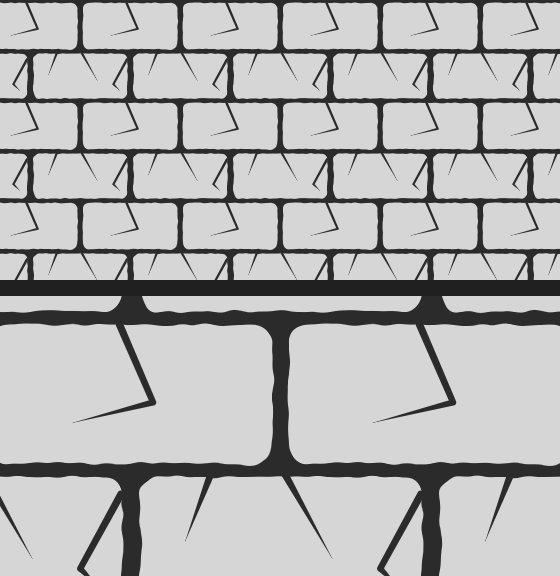
Top: the whole. Bottom: its middle third, enlarged.
A Shadertoy shader for this pattern:

```glsl
// Cartoon brick wall: pale cracked stones with rough edges in dark mortar.

const vec3 STONE = vec3(0.84);
const vec3 MORTAR = vec3(0.17);

// Lengths below are in tiles; a tile is one brick wide and two courses high.
const float TILES_DOWN = 2.8;
const float TOP_OFFSET = 0.0066;
const float UPPER_COURSE = 0.5067;              // height of the upper course
const vec2 UPPER_CENTRE = vec2(0.302, 0.2534);  // x from the left, y from the top
const vec2 LOWER_CENTRE = vec2(0.804, 0.7534);
const vec2 UPPER_HALF = vec2(0.473, 0.231);
const vec2 LOWER_HALF = vec2(0.470, 0.224);
const float CORNER_RADIUS = 0.06;
const float ROUGHNESS = 0.014;
const float ROUGH_FREQ = 17.0;
const float CRACK = 0.0125;                     // half width at the root
const float CRACK_BEND = 0.0105;                // half width at a bend

vec2 hashGradient(vec2 cell) {
    vec2 h = vec2(dot(cell, vec2(127.1, 311.7)), dot(cell, vec2(269.5, 183.3)));
    return 2.0 * fract(sin(h) * 43758.5) - 1.0;
}

float gradientNoise(vec2 p) {
    vec2 i = floor(p), f = fract(p);
    vec2 u = f * f * (3.0 - 2.0 * f);
    vec2 e = vec2(0.0, 1.0);
    float a = dot(hashGradient(i), f);
    float b = dot(hashGradient(i + e.yx), f - e.yx);
    float c = dot(hashGradient(i + e.xy), f - e.xy);
    float d = dot(hashGradient(i + e.yy), f - e.yy);
    return mix(mix(a, b, u.x), mix(c, d, u.x), u.y);
}

float roundedBox(vec2 p, vec2 halfSize, float radius) {
    vec2 q = abs(p) - halfSize + radius;
    return length(max(q, 0.0)) + min(max(q.x, q.y), 0.0) - radius;
}

// Segment whose half width runs from wa at a to wb at b.
float taper(vec2 p, vec2 a, vec2 b, float wa, float wb) {
    vec2 ab = b - a;
    float t = clamp(dot(p - a, ab) / dot(ab, ab), 0.0, 1.0);
    return length(p - a - ab * t) - mix(wa, wb, t);
}

float bentCrack(vec2 p, vec2 root, vec2 bend, vec2 tip) {
    return min(taper(p, root, bend, CRACK, CRACK_BEND),
               taper(p, bend, tip, CRACK_BEND, 0.0));
}

float upperCracks(vec2 p) {
    return bentCrack(p, vec2(-0.044, 0.248), vec2(0.075, -0.028), vec2(-0.193, -0.096));
}

float lowerCracks(vec2 p) {
    float d = taper(p, vec2(-0.232, 0.240), vec2(-0.320, 0.009), CRACK, 0.0);
    d = min(d, taper(p, vec2(0.010, 0.237), vec2(0.171, -0.050), CRACK, 0.0));
    return min(d, bentCrack(p, vec2(0.466, 0.166), vec2(0.330, -0.082), vec2(0.392, -0.144)));
}

void mainImage(out vec4 fragColor, in vec2 fragCoord) {
    float pixel = TILES_DOWN / iResolution.y;
    vec2 wall = vec2(fragCoord.x, iResolution.y - fragCoord.y) * pixel;

    // Find the course, then the position from the brick centre with y up.
    float y = fract(wall.y - TOP_OFFSET);
    bool lower = y > UPPER_COURSE;
    vec2 centre = lower ? LOWER_CENTRE : UPPER_CENTRE;
    vec2 p = vec2(fract(wall.x - centre.x + 0.5) - 0.5, centre.y - y);

    // Stone outline, roughened alike in every tile.
    float seed = lower ? 37.3 : 11.7;
    float stone = roundedBox(p, lower ? LOWER_HALF : UPPER_HALF, CORNER_RADIUS);
    stone += ROUGHNESS * gradientNoise(p * ROUGH_FREQ + seed);

    // Cut the cracks out and smooth the edges over one pixel.
    float cracks = lower ? lowerCracks(p) : upperCracks(p);
    float d = max(stone, -cracks);
    float cover = clamp(0.5 - d / pixel, 0.0, 1.0);
    fragColor = vec4(mix(MORTAR, STONE, cover), 1.0);
}
```
